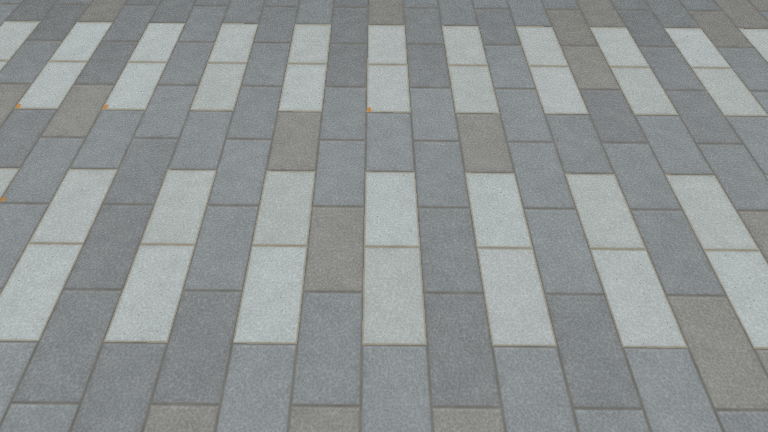
Write a Shadertoy shader that draws this texture.

```glsl
float hash(vec2 p) {
    vec3 q = fract(vec3(p.xyx) * vec3(0.1031, 0.1030, 0.0973));
    q += dot(q, q.yzx + 33.33);
    return fract((q.x + q.y) * q.z);
}

// Distance to the nearest scattered grain
float cellular(vec2 p) {
    vec2 cell = floor(p), f = fract(p);
    float nearest = 2.0;
    for (int j = -1; j <= 1; j++)
        for (int i = -1; i <= 1; i++) {
            vec2 o = vec2(i, j);
            vec2 grain = o + vec2(hash(cell + o), hash(cell + o + 57.3));
            nearest = min(nearest, length(grain - f));
        }
    return nearest;
}

float mottle(vec2 p) {
    float sum = 0.0, amp = 0.5;
    for (int i = 0; i < 4; i++) {
        sum += amp * sin(p.x + 1.7 * sin(p.y)) * sin(p.y * 1.2 + sin(p.x * 0.8));
        p = mat2(1.5, 1.1, -1.1, 1.5) * p + 2.3;
        amp *= 0.65;
    }
    return sum;
}

void mainImage(out vec4 fragColor, in vec2 fragCoord) {
    float pixel = 1.0 / iResolution.y;
    vec2 p = (fragCoord - vec2(0.5 * iResolution.x, 0.0)) * pixel;

    // Perspective ground: columns converge, rows shorten with distance
    float nearness = 1.903 - p.y;
    float columnWidth = 0.0884 * nearness;
    float depth = nearness - 0.01 * p.x;
    vec2 ground = vec2((p.x + 0.0185) / columnWidth + 0.215, 11.033 / depth - 6.485);
    vec2 unit = vec2(columnWidth, depth * depth / 11.033);

    // Running bond: odd columns shift by half a block
    float column = floor(ground.x);
    float odd = mod(column, 2.0);
    vec2 bond = ground + vec2(0.0, 0.5 * odd);
    vec2 id = floor(bond), f = fract(bond);

    // Two bands of pale blocks, each two blocks long
    bool inBand = id.y >= 0.0 && id.y < 5.0 && id.y != 2.0;
    float pale = odd < 0.5 && inBand ? 1.0 : 0.0;

    // Block colours
    float tone = hash(id + 11.0);
    vec3 grey = mix(vec3(0.50, 0.515, 0.52), vec3(0.55, 0.572, 0.58), tone);
    grey = mix(grey, vec3(0.55, 0.545, 0.525), 0.8 * step(0.8, hash(id + 31.0)));
    grey *= mix(0.93, 1.0, smoothstep(0.9, 1.15, nearness));
    vec3 white = mix(vec3(0.66, 0.685, 0.675), vec3(0.69, 0.72, 0.72), tone);
    vec3 color = mix(grey, white, pale);

    // Weathering and stone grain
    vec2 stone = bond * vec2(1.0, 1.7);
    color += 0.022 * mottle(stone * 5.0 + 20.0 * tone);
    color += 0.07 * (cellular(stone * 22.0) - 0.48);
    color += 0.04 * (hash(floor(stone * 45.0)) - 0.5);
    float pit = cellular(stone * 3.0 + 8.0);
    color -= 0.12 * pale * (1.0 - smoothstep(0.02, 0.045, pit)) * step(0.6, tone);

    // Worn rims and sandy joints
    vec2 edge = min(f, 1.0 - f) * unit;
    float gap = min(edge.x, edge.y);
    float rim = 1.0 - smoothstep(0.002, 0.012, gap / nearness);
    color -= 0.025 * rim * (0.5 + mottle(stone * 9.0));
    float farEdge = (1.0 - f.y) * unit.y / nearness;
    color += 0.035 * (1.0 - pale) * (1.0 - smoothstep(0.002, 0.008, farEdge));
    float halfGap = 0.0019 * nearness;
    float blur = pixel + 0.0008;
    float joint = 1.0 - smoothstep(halfGap - blur, halfGap + blur, gap);
    vec3 sand = mix(vec3(0.43, 0.425, 0.405), vec3(0.54, 0.51, 0.44), pale);
    sand += 0.04 * mottle(ground * 7.0);
    color = mix(color, sand, 0.85 * joint);

    // Sparse orange specks lodged beside the joints
    vec2 speck = (f - vec2(0.06, 0.05)) * unit;
    float dotMask = 1.0 - smoothstep(0.003, 0.003 + 2.0 * pixel, length(speck));
    color = mix(color, vec3(0.75, 0.48, 0.20), 0.8 * dotMask * step(0.965, hash(id + 73.0)));

    fragColor = vec4(color, 1.0);
}
```
